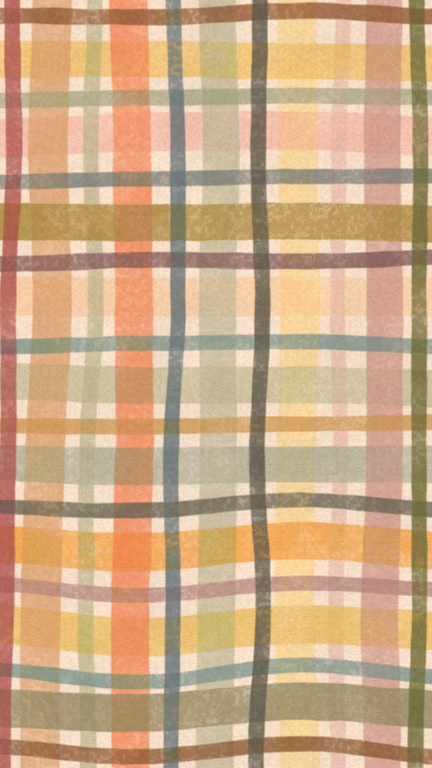
A Shadertoy shader for this pattern:

```glsl
// Hand-painted watercolour plaid: wavy translucent stripes on cream paper, 11 across and 19 down.

const float PITCH = 0.0534;               // stripe spacing, in canvas heights
const vec2 FIRST = vec2(0.29, 0.34);      // first stripe from left and top, in pitches
const float NARROW = 0.188;               // half widths, in pitches
const float WIDE = 0.46;
const float BEND = 0.22;                  // sway of each stripe
const float ROW_WAVE = 0.12;              // wave common to the lower rows
const float COLUMN_LEAN = 0.18;           // lean of the left columns toward the bottom
const float EDGE_WOBBLE = 0.05;
const float OVERLAP = 0.22;               // 0 keeps the darker dye, 1 multiplies
const float OPACITY = 0.95;
const float WEAR = 0.36;
const float GRAIN = 0.07;
const vec3 PAPER = vec3(0.965, 0.873, 0.785);

// Dyes: rgb, then drift from the even spacing in pitches.
const vec4 NARROW_COLUMNS[6] = vec4[6](
    vec4(0.72, 0.40, 0.37, 0.00), vec4(0.78, 0.73, 0.59, -0.05),
    vec4(0.47, 0.50, 0.50, 0.00), vec4(0.43, 0.40, 0.34, 0.10),
    vec4(0.92, 0.75, 0.68, -0.02), vec4(0.50, 0.47, 0.28, -0.05));
const vec4 WIDE_COLUMNS[5] = vec4[5](
    vec4(0.87, 0.66, 0.48, -0.07), vec4(0.95, 0.57, 0.40, -0.05),
    vec4(0.79, 0.74, 0.62, 0.05), vec4(0.97, 0.83, 0.59, 0.02),
    vec4(0.83, 0.63, 0.57, 0.02));
const vec4 NARROW_ROWS[10] = vec4[10](
    vec4(0.62, 0.42, 0.28, 0.00), vec4(0.70, 0.67, 0.55, 0.07),
    vec4(0.54, 0.54, 0.50, -0.02), vec4(0.56, 0.41, 0.39, 0.02),
    vec4(0.55, 0.61, 0.57, 0.05), vec4(0.83, 0.63, 0.39, -0.05),
    vec4(0.48, 0.45, 0.38, -0.02), vec4(0.74, 0.57, 0.53, -0.02),
    vec4(0.55, 0.61, 0.57, 0.07), vec4(0.60, 0.41, 0.27, 0.00));
const vec4 WIDE_ROWS[9] = vec4[9](
    vec4(0.94, 0.76, 0.45, 0.15), vec4(0.95, 0.74, 0.66, -0.05),
    vec4(0.70, 0.56, 0.29, 0.07), vec4(0.98, 0.80, 0.64, -0.02),
    vec4(0.80, 0.75, 0.61, 0.05), vec4(0.72, 0.70, 0.61, -0.05),
    vec4(0.95, 0.65, 0.32, -0.05), vec4(0.92, 0.75, 0.43, 0.00),
    vec4(0.63, 0.57, 0.43, -0.05));

float hash(vec2 p) {
    return fract(sin(dot(p, vec2(127.1, 311.7))) * 43758.5453);
}

float noise(vec2 p) {
    vec2 cell = floor(p), f = fract(p);
    f = f * f * (3.0 - 2.0 * f);
    return mix(mix(hash(cell), hash(cell + vec2(1, 0)), f.x),
               mix(hash(cell + vec2(0, 1)), hash(cell + vec2(1, 1)), f.x), f.y);
}

float fbm(vec2 p) {
    float sum = 0.0, amplitude = 0.5;
    for (int i = 0; i < 4; i++) {
        sum += amplitude * noise(p);
        p = p * 2.03 + 17.3;
        amplitude *= 0.5;
    }
    return sum / 0.9375;
}

// p.x runs across the stripe and p.y along it, both in pitches.
vec3 layStripe(vec3 cloth, vec4 dye, float index, float halfWidth, vec2 p, float seed) {
    float offset = p.x - index - dye.w;
    if (abs(offset) > 1.0) return cloth;

    // Slow sway, then a slightly uneven brush edge
    float id = index * 7.31 + seed;
    offset += BEND * (noise(vec2(p.y * 0.27, id)) - 0.5);
    float side = offset < 0.0 ? 0.0 : 40.0;
    float wobble = EDGE_WOBBLE * (fbm(vec2(p.y * 1.4, id + side)) - 0.5);
    float soft = 0.015 + 0.7 / (iResolution.y * PITCH);
    float edge = halfWidth * (0.96 + 0.08 * hash(vec2(id, 3.0))) + wobble;
    float coverage = OPACITY * (1.0 - smoothstep(edge - soft, edge + soft, abs(offset)));
    if (coverage <= 0.0) return cloth;

    // Faded blotches and rubbed specks
    float blotch = smoothstep(0.35, 0.8, fbm(p * 0.9 + id));
    float specks = smoothstep(0.42, 0.75, fbm(p * 11.0 + id));
    coverage *= 1.0 - WEAR * (0.4 * blotch + specks * (0.25 + 0.5 * blotch));

    vec3 overlap = mix(min(cloth, dye.rgb), cloth * dye.rgb / PAPER, OVERLAP);
    return mix(cloth, overlap, coverage);
}

void mainImage(out vec4 fragColor, in vec2 fragCoord) {
    vec2 p = vec2(fragCoord.x, iResolution.y - fragCoord.y) / (iResolution.y * PITCH);

    // Lower rows wave together, left columns lean outward
    vec2 across = p - FIRST;
    across.y -= ROW_WAVE * smoothstep(9.0, 14.0, p.y) * cos(0.766 * (p.x - 3.2));
    across.x += COLUMN_LEAN * smoothstep(7.0, 17.0, p.y) * (1.0 - p.x / 10.5);
    vec2 rows = vec2(across.y, p.x);
    vec2 columns = vec2(across.x, p.y);

    // Wide and narrow stripes alternate on both axes
    vec3 cloth = PAPER;
    for (int i = 0; i < 9; i++)
        cloth = layStripe(cloth, WIDE_ROWS[i], float(2 * i + 1), WIDE, rows, 11.0);
    for (int i = 0; i < 5; i++)
        cloth = layStripe(cloth, WIDE_COLUMNS[i], float(2 * i + 1), WIDE, columns, 203.0);
    for (int i = 0; i < 10; i++)
        cloth = layStripe(cloth, NARROW_ROWS[i], float(2 * i), NARROW, rows, 11.0);
    for (int i = 0; i < 6; i++)
        cloth = layStripe(cloth, NARROW_COLUMNS[i], float(2 * i), NARROW, columns, 203.0);

    // Paper grain and soft staining
    float grain = noise(p * 24.0) - 0.5;
    float stain = fbm(p * 0.8 + 31.0) - 0.5;
    cloth *= 1.0 + GRAIN * grain + 0.05 * stain;
    fragColor = vec4(clamp(cloth, 0.0, 1.0), 1.0);
}
```
